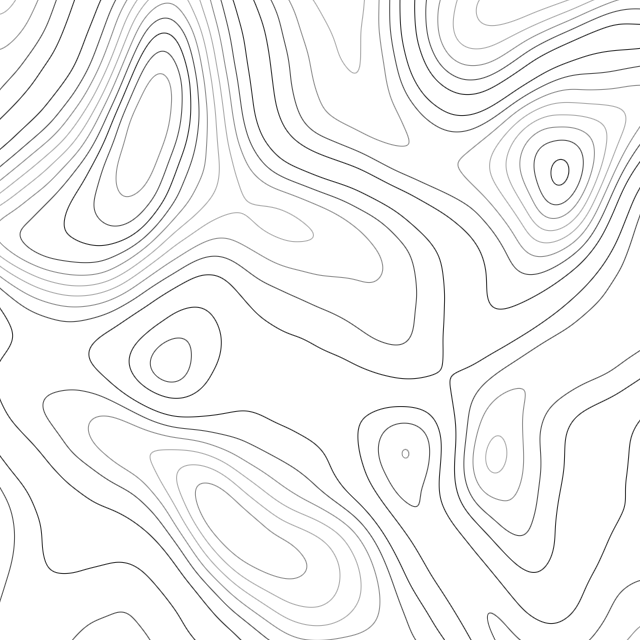
Write a Shadertoy shader that draws this pattern.

```glsl
// Topographic contour lines: thin grey curves winding around hills on white.

vec2 randomDirection(vec2 cell) {
    vec3 h = fract(vec3(cell.xyx) * vec3(0.1031, 0.1030, 0.0973));
    h += dot(h, h.yzx + 33.33);
    float angle = 6.2832 * fract((h.x + h.y) * h.z);
    return vec2(cos(angle), sin(angle));
}

float gradientNoise(vec2 p) {
    vec2 cell = floor(p), f = p - cell;
    vec2 u = f * f * f * (f * (f * 6.0 - 15.0) + 10.0);
    vec2 e = vec2(1.0, 0.0);
    float a = dot(randomDirection(cell), f);
    float b = dot(randomDirection(cell + e), f - e);
    float c = dot(randomDirection(cell + e.yx), f - e.yx);
    float d = dot(randomDirection(cell + e.xx), f - e.xx);
    return mix(mix(a, b, u.x), mix(c, d, u.x), u.y);
}

// Height in contour steps; hills and hollows both rise from the zero channel.
float terrainLevel(vec2 p) {
    vec2 warp = vec2(gradientNoise(p * 2.6 + 7.3), gradientNoise(p * 2.6 + 31.7));
    vec2 q = mat2(0.8, 0.6, -0.6, 0.8) * (p + 0.2 * warp);
    float height = gradientNoise(q * 2.8 + 12.4);
    // Fine ripple, visible only where the land is nearly flat
    height += 0.007 * gradientNoise(p * 15.0 + 3.1);
    return 8.0 * pow(abs(height) / 0.5, 1.3);
}

void mainImage(out vec4 fragColor, in vec2 fragCoord) {
    float pixel = 1.0 / iResolution.y;
    vec2 p = fragCoord * pixel;

    // Slope turns the level difference into a distance on the canvas
    float level = terrainLevel(p);
    vec2 e = vec2(0.0008, 0.0);
    vec2 slope = vec2(terrainLevel(p + e) - level, terrainLevel(p + e.yx) - level) / e.x;
    float lineDistance = abs(fract(level) - 0.5) / max(length(slope), 4.0);
    float coverage = clamp(0.5 + (0.00088 - lineDistance) / pixel, 0.0, 1.0);

    // Dark at the foot, pale on the flank, dark again at the summit
    float index = floor(level);
    float ink = mix(0.29, 0.72, pow(abs(cos(3.14159 * index / 7.0)), 3.0));
    fragColor = vec4(vec3(1.0 - ink * coverage), 1.0);
}
```
